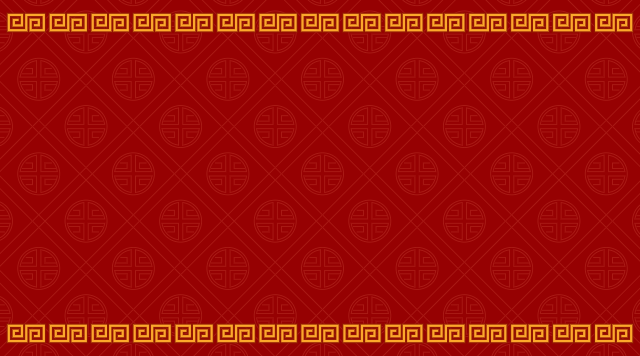
Reproduce this pattern procedurally as a WebGL 1 fragment shader.

```glsl
precision mediump float;

uniform vec2 u_resolution;

// Lengths are in units of 1/768 of the canvas width, origin at the centre
const float CANVAS_WIDTH = 768.0;
const float CELL = 113.5;
const vec2 LATTICE_CENTER = vec2(3.0, 5.0);
const float LINE_GAP = 7.5;
const float LINE_HALF = 0.5;
const float RING_RADIUS = 25.2;
const float RING_INNER = 22.4;
const float KEY_PITCH = 50.35;
const float KEY_LAST = 7.0;
const float KEY_HALF = 1.35;
const float BORDER_HEIGHT = 186.5;
const float TINT_REACH = 2.5;

const vec3 RED = vec3(0.588, 0.004, 0.008);
const vec3 LINE_COLOR = vec3(0.69, 0.14, 0.11);
const vec3 TINT_COLOR = vec3(0.57, 0.11, 0.01);
const vec3 GOLD = vec3(0.99, 0.66, 0.17);
const float LATTICE_ALPHA = 0.75;
const float MEDALLION_ALPHA = 0.8;

// Distance to an axis-aligned stroke with square ends
float bar(vec2 p, vec2 a, vec2 b) {
  vec2 d = abs(p - 0.5 * (a + b)) - 0.5 * abs(b - a);
  return max(d.x, d.y);
}

float coverage(float d, float halfWidth, float pixel) {
  return clamp(0.5 - (d - halfWidth) / pixel, 0.0, 1.0);
}

// Pairs of parallel diagonals on both sides of each cell edge
float latticeDistance(vec2 diagonal) {
  vec2 d = abs(abs(diagonal) - (0.5 * CELL - LINE_GAP));
  return min(d.x, d.y) * 0.7071;
}

// Ring with four mirrored quadrants, each holding a bracket
float medallionDistance(vec2 p) {
  float r = length(p);
  vec2 q = abs(p);
  float strokes = bar(q, vec2(2.6, 2.6), vec2(2.6, RING_INNER));
  strokes = min(strokes, bar(q, vec2(2.6, 2.6), vec2(RING_INNER, 2.6)));
  strokes = min(strokes, bar(q, vec2(7.5, 6.5), vec2(20.0, 6.5)));
  strokes = min(strokes, bar(q, vec2(7.5, 6.5), vec2(7.5, 13.0)));
  strokes = min(strokes, bar(q, vec2(7.5, 13.0), vec2(15.0, 13.0)));
  float innerArc = max(abs(r - RING_INNER), 2.6 - min(q.x, q.y));
  return min(abs(r - RING_RADIUS), min(strokes, innerArc));
}

// Two square spirals joined by a central wall, symmetric under a half turn
float keyDistance(vec2 p) {
  vec2 q = p.x > 0.0 ? -p : p;
  float d = bar(q, vec2(0.0, -9.2), vec2(0.0, 9.2));
  d = min(d, bar(q, vec2(-21.0, -9.2), vec2(0.0, -9.2)));
  d = min(d, bar(q, vec2(-21.0, -9.2), vec2(-21.0, 9.2)));
  d = min(d, bar(q, vec2(-21.0, 9.2), vec2(-5.2, 9.2)));
  d = min(d, bar(q, vec2(-5.2, -3.4), vec2(-5.2, 9.2)));
  d = min(d, bar(q, vec2(-15.0, -3.4), vec2(-5.2, -3.4)));
  d = min(d, bar(q, vec2(-15.0, -3.4), vec2(-15.0, 3.2)));
  return min(d, bar(q, vec2(-15.0, 3.2), vec2(-10.5, 3.2)));
}

void main() {
  float pixel = CANVAS_WIDTH / u_resolution.x;
  vec2 p = (gl_FragCoord.xy - 0.5 * u_resolution) * pixel;

  // Fold the plane into one diamond cell
  vec2 g = p - LATTICE_CENTER;
  vec2 diagonal = vec2(g.x + g.y, g.x - g.y);
  diagonal = mod(diagonal + 0.5 * CELL, CELL) - 0.5 * CELL;
  vec2 cell = 0.5 * vec2(diagonal.x + diagonal.y, diagonal.x - diagonal.y);

  float lattice = coverage(latticeDistance(diagonal), LINE_HALF, pixel);
  float medallion = coverage(medallionDistance(cell), LINE_HALF, pixel);
  float lines = max(lattice * LATTICE_ALPHA, medallion * MEDALLION_ALPHA);
  vec3 color = mix(RED, LINE_COLOR, lines);

  // Border rows of a limited number of keys
  float keyIndex = clamp(floor(p.x / KEY_PITCH + 0.5), -KEY_LAST, KEY_LAST);
  float rowY = p.y - (p.y < 0.0 ? -BORDER_HEIGHT : BORDER_HEIGHT);
  float key = keyDistance(vec2(p.x - keyIndex * KEY_PITCH, rowY));
  float tint = 1.0 - smoothstep(KEY_HALF, KEY_HALF + TINT_REACH, key);
  color = mix(color, TINT_COLOR, tint);
  color = mix(color, GOLD, coverage(key, KEY_HALF, pixel));

  gl_FragColor = vec4(color, 1.0);
}
```
